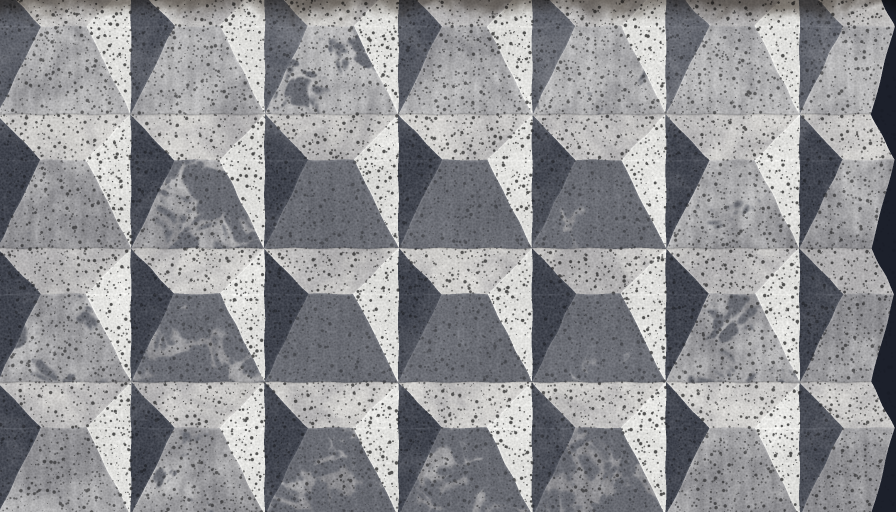
Reproduce this texture procedurally as a WebGL 2 fragment shader.

```glsl
#version 300 es
precision highp float;
// Weathered concrete wall of truncated pyramids, lit from the right.
uniform vec2 u_resolution;
out vec4 fragColor;

vec2 hash2(vec2 p) {
  vec3 a = fract(p.xyx * vec3(0.1031, 0.1030, 0.0973));
  a += dot(a, a.yzx + 33.33);
  return fract((a.xx + a.yz) * a.zy);
}

// Cellular noise: distance to the nearest point, and a random value of it
vec2 cellular(vec2 p) {
  vec2 cell = floor(p), best = vec2(9.0, 0.0);
  for (int j = -1; j <= 1; j++)
    for (int i = -1; i <= 1; i++) {
      vec2 c = cell + vec2(i, j);
      float d = length(c + hash2(c + 40.0) - p);
      if (d < best.x) best = vec2(d, hash2(c + 91.0).x);
    }
  return best;
}

// Ragged patches from warped cellular octaves, about 0 to 1
float blotches(vec2 p) {
  p += 0.012 * sin(p.yx * 43.0 + 2.0 * sin(p * 29.0));
  return 0.55 * cellular(p * 7.0).x + 0.35 * cellular(p * 19.0).x + 0.25 * cellular(p * 47.0).x;
}

// Dark air holes; size is the largest radius within a cell
float pits(vec2 p, float size) {
  vec2 c = cellular(p);
  float radius = size * smoothstep(0.45, 1.0, c.y);
  return 1.0 - smoothstep(radius * 0.6, radius + 0.01, c.x + 0.02);
}

vec3 wall(vec2 p) {
  // Tile grid, with slightly uneven cast edges
  vec2 q = (p + vec2(0.0055, 0.008)) / vec2(0.2612, 0.2615);
  q += 0.004 * sin(q.yx * 17.0 + 2.0 * sin(q * 9.0));
  vec2 id = floor(q), f = fract(q);
  float tileRandom = hash2(id + 7.0).x;
  bool lastColumn = id.x > 5.5;

  // Faces: the tent climbs from both tile edges to the ridge
  float ridge = 0.66;
  float tent = min(f.y / ridge, (1.0 - f.y) / (1.0 - ridge));
  float leftEdge = 0.325 * tent;
  float rightEdge = lastColumn ? mix(0.535, 0.71, tent) : 1.0 - 0.335 * tent;

  float wear = blotches(p);
  float stain = blotches(p * 0.6 + 5.3);
  float grain = cellular(p * 210.0).x - 0.45;
  float streak = sin(p.x * 310.0 + 2.0 * sin(p.y * 9.0)) + sin(p.x * 173.0 + 3.0 * sin(p.y * 5.0));
  float topRow = smoothstep(2.7, 3.1, q.y);

  vec3 color;
  float pitDepth = 0.6;
  if (f.x < leftEdge) {
    // Shaded side
    float faded = clamp(0.55 * topRow + 0.9 * (wear - 0.42) + 0.3 * (tileRandom - 0.4), 0.0, 1.0);
    color = mix(vec3(0.25, 0.265, 0.305), vec3(0.45, 0.46, 0.49), faded);
    pitDepth = 0.35;
  } else if (f.x > rightEdge) {
    // Sunlit side, or the deep shadow past the end of the wall
    color = lastColumn ? vec3(0.11, 0.125, 0.17) : vec3(0.895, 0.895, 0.885) - 0.12 * (stain - 0.4);
    pitDepth = lastColumn ? 0.1 : 0.65;
  } else if (f.y > ridge) {
    // Upper slope
    color = mix(vec3(0.83, 0.825, 0.815), vec3(0.69, 0.685, 0.69), smoothstep(0.25, 0.75, stain));
    color -= 0.08 * (wear - 0.5);
  } else {
    // Lower slope: grey paint kept near the middle of the wall
    float away = length((id - vec2(2.6, 1.3)) / vec2(2.4, 1.4));
    float keep = 1.02 - away + 0.9 * (0.48 - wear) + 0.25 * (tileRandom - 0.5);
    float paint = smoothstep(-0.06, 0.06, keep);
    float grime = smoothstep(0.2, 0.8, stain + 0.15 * (0.5 - topRow));
    vec3 bare = mix(vec3(0.73, 0.73, 0.735), vec3(0.55, 0.55, 0.565), grime);
    bare += 0.015 * streak;
    vec3 painted = vec3(0.405, 0.415, 0.445) + 0.07 * (wear - 0.45) + 0.006 * streak;
    color = mix(bare, painted, paint * 0.95);
    pitDepth = mix(0.5, 0.3, paint);
  }

  // Worn pale arrises and thin joints
  float shadow = lastColumn && f.x > rightEdge ? 0.0 : 1.0;
  float arris = min(abs(f.x - leftEdge), abs(f.x - rightEdge));
  if (f.y < ridge) arris = min(arris, ridge - f.y);
  color += 0.05 * shadow * smoothstep(0.018, 0.0, arris);
  float joint = min(f.y, 1.0 - f.y);
  color *= 1.0 - 0.14 * shadow * smoothstep(0.012, 0.0, joint);

  // Grain, holes in two sizes, and soot under the upper border
  color += 0.11 * grain * shadow;
  float holes = max(pits(p * 72.0, 0.33), 0.8 * pits(p * 125.0 + 3.7, 0.36));
  color *= 1.0 - pitDepth * holes;
  float soot = smoothstep(0.955, 1.01, p.y + 0.05 * (wear - 0.45));
  return mix(color, color * vec3(0.42, 0.39, 0.36), soot * 0.8);
}

void main() {
  // Nine samples per fragment smooth every edge
  vec3 sum = vec3(0.0);
  for (int j = 0; j < 3; j++)
    for (int i = 0; i < 3; i++)
      sum += wall((gl_FragCoord.xy + (vec2(i, j) - 1.0) / 3.0) / u_resolution.y);
  fragColor = vec4(sum / 9.0, 1.0);
}
```
